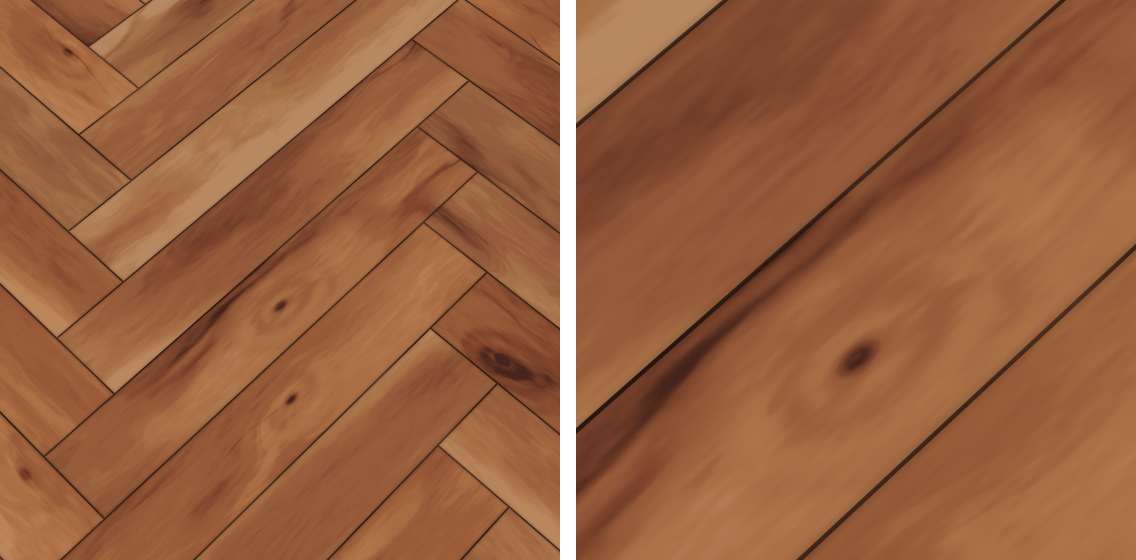
Left: the whole. Right: its middle third, enlarged.
Reproduce this texture procedurally as a WebGL 2 fragment shader.

```glsl
#version 300 es
precision highp float;
// Herringbone parquet of warm hardwood, seen at a slight tilt.
// A projective map gives floor units of one plank width; a cell rule finds each
// plank, and seeded warped noise paints its figure, streaks, sapwood and knots.
uniform vec2 u_resolution;
out vec4 outColor;

const float PLANK_LENGTH = 6.0;               // in plank widths
const vec3 MAP_U = vec3(0.94, 0.92, -0.243);  // floor axis rising to the right
const vec3 MAP_V = vec3(1.0, -1.13, 0.13);    // floor axis falling to the right
const vec2 MAP_DEPTH = vec2(0.2383, -0.056);  // plank size at bottom, change upward
const float SEAM_HALF = 0.009;
const float TONE_MEAN = 0.56;
const float PLANK_SPREAD = 0.38;
const float FIGURE_SPREAD = 0.95;
const float STREAK_DEPTH = 0.30;
const float KNOT_SHARE = 0.45;
const vec3 UMBER    = vec3(0.27, 0.14, 0.11);
const vec3 RUSSET   = vec3(0.47, 0.255, 0.17);
const vec3 CHESTNUT = vec3(0.59, 0.36, 0.23);
const vec3 HONEY    = vec3(0.66, 0.44, 0.275);
const vec3 SAPWOOD  = vec3(0.73, 0.53, 0.37);
const vec3 SEAM     = vec3(0.15, 0.08, 0.06);

float hash(vec2 p) {
  return fract(sin(dot(p, vec2(127.1, 311.7))) * 43758.5453);
}

float noise(vec2 p) {
  vec2 i = floor(p), f = fract(p);
  f = f * f * (3.0 - 2.0 * f);
  return mix(mix(hash(i), hash(i + vec2(1, 0)), f.x),
             mix(hash(i + vec2(0, 1)), hash(i + vec2(1, 1)), f.x), f.y);
}

float fbm(vec2 p) {
  float sum = 0.0, amp = 0.533;
  for (int i = 0; i < 4; i++) {
    sum += amp * noise(p);
    p = p * 2.03 + 17.3;
    amp *= 0.5;
  }
  return sum;
}

vec3 woodRamp(float t) {
  vec3 c = mix(UMBER, RUSSET, smoothstep(0.0, 0.25, t));
  c = mix(c, CHESTNUT, smoothstep(0.2, 0.52, t));
  c = mix(c, HONEY, smoothstep(0.5, 0.76, t));
  return mix(c, SAPWOOD, smoothstep(0.72, 1.0, t));
}

// q: x along the plank, y across it
vec3 wood(vec2 q, vec2 id) {
  float tone = hash(id + 3.7), kind = hash(id + 8.1), side = hash(id + 5.3);
  vec2 seed = floor(vec2(hash(id), hash(id + 1.9)) * 200.0);

  // slow figure, bent by warping and by swirls around knots
  vec2 g = vec2(q.x * 0.42, q.y * 1.5) + seed;
  vec2 warp = vec2(fbm(g + 7.0), fbm(g + 31.0)) - 0.5;
  vec2 knotAt = vec2(0.7 + 4.6 * side, 0.25 + 0.5 * tone);
  float knotDist = length((q - knotAt + warp * 0.15) * vec2(0.8, 1.4));
  float hasKnot = step(kind, KNOT_SHARE);
  float swirl = hasKnot * exp(-3.5 * knotDist * knotDist);
  g += warp * 1.1 + vec2(0.25, 0.6) * swirl;
  float figure = fbm(g);
  float t = TONE_MEAN + PLANK_SPREAD * (tone - 0.5) + FIGURE_SPREAD * (figure - 0.5);

  // growth rings follow the contours of the figure
  float rings = sin(figure * 62.0 + 5.0 * noise(g * 3.0));
  t += 0.035 * rings * smoothstep(0.3, 0.7, noise(g * 1.7 + 11.0));

  // dark heartwood streaks, only in patches
  float vein = noise(vec2(q.x * 0.5, q.y * 3.2 + warp.x * 3.0) + seed + 53.0);
  float streak = smoothstep(0.80, 1.0, 1.0 - abs(2.0 * vein - 1.0));
  t -= STREAK_DEPTH * streak * smoothstep(0.45, 0.8, noise(g * 0.9 + 71.0));

  // pale sapwood along one edge of some planks
  float edge = side > 0.5 ? q.y : 1.0 - q.y;
  float sap = smoothstep(0.62, 0.95, edge + 0.5 * (noise(vec2(q.x * 0.7, 0.5) + seed) - 0.5));
  t += 0.22 * sap * step(0.4, kind);

  // stained swirl and knot core
  t -= 0.16 * swirl * (0.5 + 0.5 * sin(knotDist * 22.0 + figure * 12.0));
  t -= 0.45 * hasKnot * (1.0 - smoothstep(0.02, 0.11, knotDist));

  // fibres and short pores
  t += 0.09 * (noise(vec2(q.x * 3.0, q.y * 24.0 + warp.y * 8.0) + seed) - 0.5);
  t += 0.07 * (noise(vec2(q.x * 11.0, q.y * 44.0) + seed) - 0.5);
  vec3 c = woodRamp(clamp(t, 0.0, 1.0));
  return c * mix(vec3(1.02, 0.985, 0.95), vec3(0.98, 1.01, 1.04), kind);
}

void main() {
  vec2 p = gl_FragCoord.xy / u_resolution;
  vec3 h = vec3(p, 1.0);
  vec2 uv = vec2(dot(MAP_U, h), dot(MAP_V, h)) / (MAP_DEPTH.x + MAP_DEPTH.y * p.y);
  float pixel = 0.5 * max(fwidth(uv.x), fwidth(uv.y));

  // herringbone: the cell diagonal tells direction and place along the plank
  vec2 cell = floor(uv), f = fract(uv);
  float s = mod(cell.x + cell.y, 2.0 * PLANK_LENGTH);
  bool rising = s < PLANK_LENGTH;
  float place = rising ? s : s - PLANK_LENGTH;
  vec2 q = rising ? vec2(place + f.x, f.y) : vec2(place + f.y, f.x);
  vec2 id = rising ? cell - vec2(place, 0.0) : cell - vec2(0.0, place) + 0.5;
  vec3 color = wood(q, id);

  // seams of uneven depth with a soft worn edge
  vec2 border = min(q, vec2(PLANK_LENGTH, 1.0) - q);
  float dist = min(border.x, border.y);
  float depth = mix(0.6, 1.0, noise(uv * 1.6 + 40.0));
  color *= 1.0 - 0.12 * (1.0 - smoothstep(0.0, 0.05, dist));
  float seam = 1.0 - smoothstep(SEAM_HALF - pixel, SEAM_HALF + pixel, dist);
  color = mix(color, SEAM, seam * depth);
  outColor = vec4(color, 1.0);
}
```
